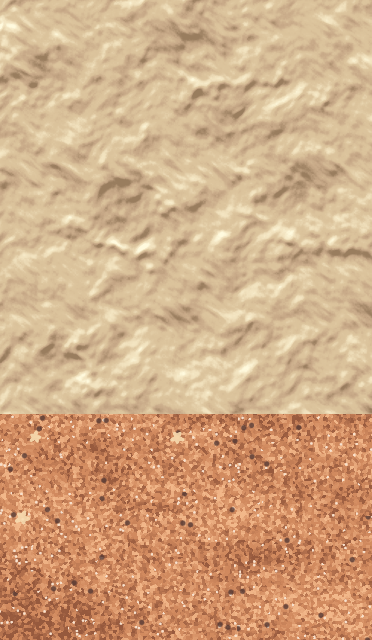
Write a Shadertoy shader that draws this texture.

```glsl
// Lumpy cream plaster above a straight seam, speckled rusty sand below.
// Plaster is a relief of cellular lumps, ridges and hollows lit from above;
// sand is a mosaic of random cellular grains with soft bands and pale flakes.

const float SEAM = 0.647;                  // distance from the top, canvas height = 1
const vec2  TO_LIGHT = vec2(-0.0022, -0.0056);
const float RELIEF = 2.3;
const float GRAIN_SCALE = 210.0;
const vec3 CREAM_DEEP  = vec3(0.60, 0.49, 0.37);
const vec3 CREAM_SHADE = vec3(0.78, 0.66, 0.53);
const vec3 CREAM_BASE  = vec3(0.86, 0.765, 0.61);
const vec3 CREAM_LIGHT = vec3(0.95, 0.89, 0.75);
const vec3 CREAM_GLINT = vec3(1.00, 0.98, 0.87);
const vec3 SAND_DARK   = vec3(0.59, 0.35, 0.24);
const vec3 SAND_BASE   = vec3(0.82, 0.54, 0.37);
const vec3 SAND_LIGHT  = vec3(0.95, 0.72, 0.54);

// Ridge segments: start and end
const vec4 RIDGES[11] = vec4[11](
    vec4(.264, .117, .310, .132), vec4(.310, .132, .435, .120),
    vec4(.104, .341, .182, .388), vec4(.182, .388, .254, .395),
    vec4(.384, .328, .456, .375), vec4(.456, .375, .581, .391),
    vec4(.234, .282, .265, .322), vec4(.008, .075, .040, .130),
    vec4(.000, .042, .030, .050), vec4(.107, .535, .138, .572),
    vec4(.130, .597, .180, .608));
// Soft patches of shade: centre and radii
const vec4 HOLLOWS[9] = vec4[9](
    vec4(.185, .290, .050, .035), vec4(.465, .277, .060, .035),
    vec4(.080, .555, .032, .024), vec4(.280, .500, .065, .018),
    vec4(.055, .100, .030, .035), vec4(.300, .075, .060, .032),
    vec4(.575, .475, .025, .035), vec4(.350, .175, .060, .025),
    vec4(.230, .352, .060, .020));
// Pale flakes: centre and radius
const vec3 FLAKES[3] = vec3[3](
    vec3(.277, .684, .011), vec3(.035, .809, .012), vec3(.055, .683, .010));

vec2 hash2(vec2 p) {
    p = vec2(dot(p, vec2(127.1, 311.7)), dot(p, vec2(269.5, 183.3)));
    return fract(sin(p) * 43758.55);
}

float patchAt(vec2 p, vec4 e) {
    vec2 d = (p - e.xy) / e.zw;
    return exp(-dot(d, d));
}

float segmentDist(vec2 p, vec4 s) {
    vec2 a = p - s.xy, b = s.zw - s.xy;
    return length(a - b * clamp(dot(a, b) / dot(b, b), 0.0, 1.0));
}

// Rounded mounds scattered one per cell
float lumps(vec2 p) {
    vec2 cell = floor(p);
    float sum = 0.0;
    for (int j = -1; j <= 1; j++)
    for (int i = -1; i <= 1; i++) {
        vec2 c = cell + vec2(i, j), r = hash2(c), d = p - c - 0.15 - 0.7 * r;
        sum += (0.4 + 0.9 * fract(r.x * 17.3 + r.y * 9.1)) * exp(-5.0 * dot(d, d));
    }
    return sum;
}

// Random values of the nearest grain, and distance to its centre
vec3 grains(vec2 p) {
    vec2 cell = floor(p);
    vec3 best = vec3(0.0, 0.0, 9.0);
    for (int j = -1; j <= 1; j++)
    for (int i = -1; i <= 1; i++) {
        vec2 c = cell + vec2(i, j);
        float d = length(p - c - hash2(c));
        if (d < best.z) best = vec3(hash2(c + 71.0), d);
    }
    return best;
}

float relief(vec2 p) {
    vec2 w = p + 0.010 * sin(p.yx * vec2(31.0, 27.0) + 1.3) + 0.004 * sin(p.yx * 83.0);
    vec2 q = mat2(0.86, 0.5, -0.5, 0.86) * w * vec2(1.0, 1.1);
    float h = 0.42 * lumps(q * 13.0) + 0.26 * lumps(q * vec2(34.0, 27.0) + 5.0)
            + 0.10 * lumps(w * 66.0 + 9.0) + 0.022 * lumps(w * 150.0);
    vec2 ragged = p + 0.004 * sin(p.yx * vec2(140.0, 115.0)) + 0.002 * sin(p.yx * 290.0);
    for (int i = 0; i < 11; i++) {
        float d = segmentDist(ragged, RIDGES[i]) / 0.009;
        h += 0.22 * exp(-d * d);
    }
    return h;
}

vec3 plaster(vec2 p) {
    float h = relief(p);
    float tone = 0.43 + RELIEF * (h - relief(p + TO_LIGHT)) + 0.13 * (h - 0.45);
    for (int i = 0; i < 9; i++) tone -= 0.24 * patchAt(p, HOLLOWS[i]);
    tone += 0.16 * patchAt(p, vec4(.28, .585, .08, .045)) + 0.25 * patchAt(p, vec4(.01, .05, .03, .025));
    tone += 0.05 * (hash2(floor(p * 420.0)).x - 0.5);
    vec3 col = mix(CREAM_DEEP, CREAM_SHADE, smoothstep(-0.05, 0.25, tone));
    col = mix(col, CREAM_BASE, smoothstep(0.2, 0.48, tone));
    col = mix(col, CREAM_LIGHT, smoothstep(0.48, 0.78, tone));
    return mix(col, CREAM_GLINT, smoothstep(0.75, 1.0, tone));
}

vec3 sand(vec2 p) {
    vec3 fine = grains(p * GRAIN_SCALE), coarse = grains(p * GRAIN_SCALE * 0.36 + 3.0);
    float tone = 0.5 + 0.75 * (fine.x - 0.5) + 0.22 * (coarse.x - 0.5);
    tone += 0.05 * sin(p.y * 48.0 + 2.0 * sin(p.x * 7.0)) + 0.04 * sin(p.x * 19.0 - p.y * 23.0);
    tone -= 0.32 * patchAt(p, vec4(.02, .98, .16, .07)) + 0.20 * patchAt(p, vec4(.45, .86, .10, .04));
    tone -= 0.15 * patchAt(p, vec4(.38, .655, .14, .02)) + 0.22 * patchAt(p, vec4(.25, .793, .07, .007));
    tone += 0.16 * patchAt(p, vec4(.28, .83, .16, .03)) + 0.14 * patchAt(p, vec4(.48, .94, .14, .05));
    vec3 col = mix(SAND_DARK, SAND_BASE, smoothstep(0.0, 0.5, tone));
    col = mix(col, SAND_LIGHT, smoothstep(0.5, 0.95, tone));
    col = mix(col, vec3(0.97, 0.88, 0.80), step(0.95, fine.y) * smoothstep(0.7, 0.2, fine.z));
    col = mix(col, vec3(0.33, 0.22, 0.20), 0.8 * step(0.965, coarse.y) * smoothstep(0.42, 0.2, coarse.z));
    for (int i = 0; i < 3; i++) {
        vec2 d = p - FLAKES[i].xy;
        float a = atan(d.y, d.x), r = FLAKES[i].z * (0.78 + 0.2 * sin(a * 5.0 + float(i)) + 0.1 * sin(a * 3.0));
        col = mix(col, vec3(0.97, 0.86, 0.69), 0.9 * smoothstep(0.001, -0.001, length(d) - r));
    }
    return col;
}

void mainImage(out vec4 fragColor, in vec2 fragCoord) {
    vec2 p = vec2(fragCoord.x, iResolution.y - fragCoord.y) / iResolution.y;
    float below = smoothstep(-0.5, 0.5, (p.y - SEAM) * iResolution.y);
    fragColor = vec4(mix(plaster(p), sand(p), below), 1.0);
}
```
